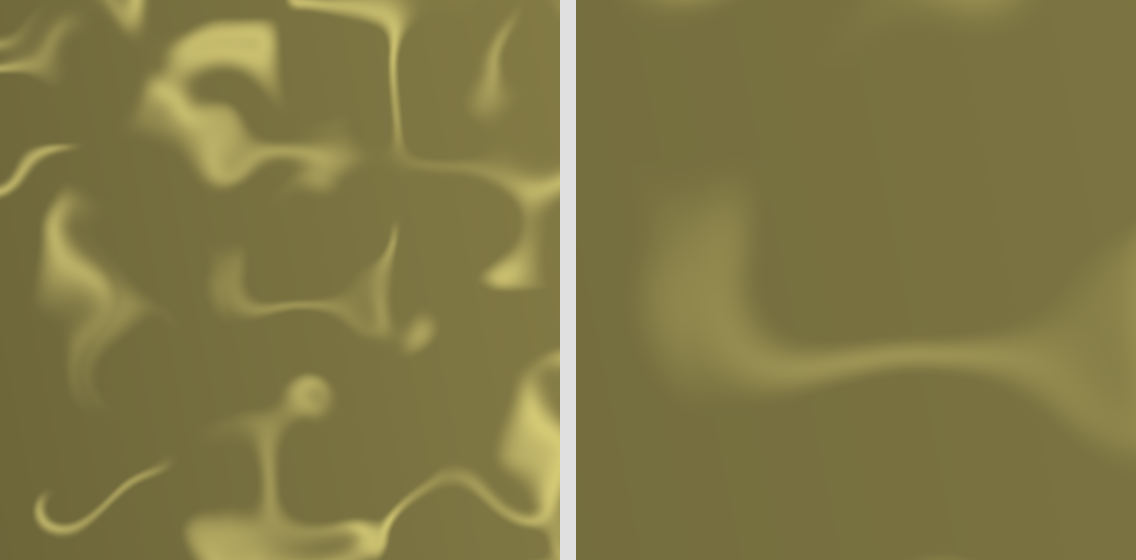
Left, the full canvas; right, a detail of the centre.
Reproduce this texture procedurally as a WebGL 1 fragment shader.

```glsl
precision highp float;
// Soft khaki-gold wisps and blobs scattered over a flat olive ground.
// The wisps are a band around the mid level of warped value noise, faded
// by a second noise; a gentle light brightens the ground to the right.

uniform vec2 u_resolution;

float hash(vec2 p) {
  return fract(sin(dot(p, vec2(127.1, 311.7))) * 43758.5453);
}

float valueNoise(vec2 p) {
  vec2 cell = floor(p);
  vec2 f = fract(p);
  f = f * f * (3.0 - 2.0 * f);
  float low = mix(hash(cell), hash(cell + vec2(1.0, 0.0)), f.x);
  float high = mix(hash(cell + vec2(0.0, 1.0)), hash(cell + vec2(1.0, 1.0)), f.x);
  return mix(low, high, f.y);
}

// Bends the domain so that the bands curl and end in pointed tips
vec2 warp(vec2 p) {
  vec2 offset = vec2(valueNoise(p * 0.9 + 17.3), valueNoise(p * 0.9 + 53.8));
  return p + 1.1 * (offset - 0.5);
}

// 1 along the middle level of the noise, falling smoothly to 0 beside it
float wisps(vec2 p) {
  float distanceToMid = abs(valueNoise(p) - 0.5);
  return 1.0 - smoothstep(0.0, 0.17, distanceToMid);
}

void main() {
  vec2 uv = gl_FragCoord.xy / u_resolution;
  vec2 p = warp(uv * 8.0 + 3.7);

  // Uneven strength leaves some wisps bright and others barely visible
  float strength = smoothstep(0.15, 0.77, valueNoise(p * 0.85 + 81.4));
  float glow = wisps(p) * strength;

  vec3 olive = vec3(0.470, 0.440, 0.248);
  vec3 gold = vec3(0.785, 0.742, 0.432);
  float light = 1.0 + 0.15 * dot(uv - 0.5, vec2(1.0, 0.2));

  gl_FragColor = vec4(mix(olive, gold, glow) * light, 1.0);
}
```
